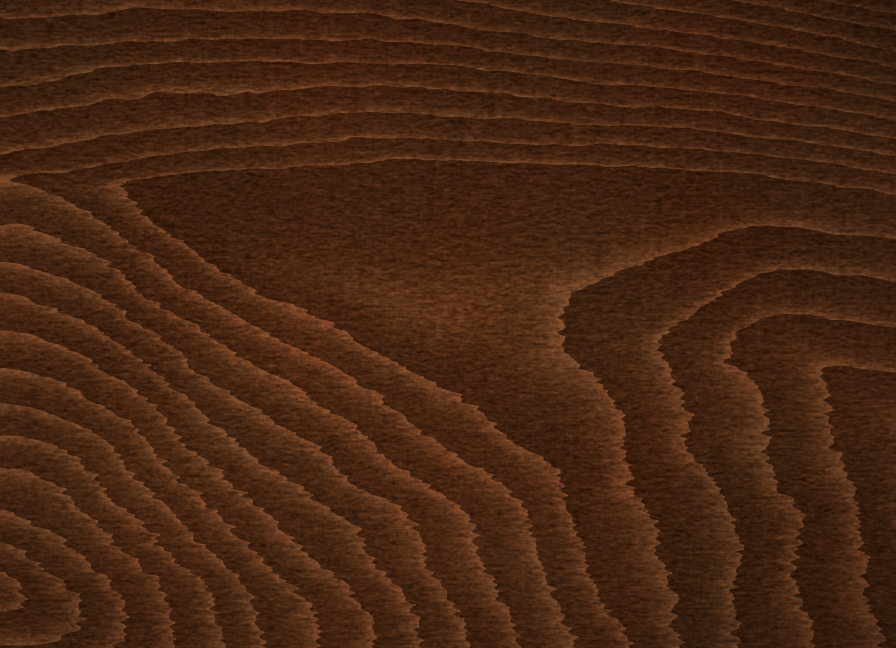
Reproduce this texture procedurally as a Shadertoy shader.

```glsl
vec2 hashGradient(vec2 cell) {
    vec2 h = vec2(dot(cell, vec2(127.1, 311.7)), dot(cell, vec2(269.5, 183.3)));
    return 2.0 * fract(sin(h) * 43758.55) - 1.0;
}

float gradientNoise(vec2 p) {
    vec2 i = floor(p), f = p - i;
    vec2 u = f * f * f * (f * (f * 6.0 - 15.0) + 10.0);
    vec2 e = vec2(0.0, 1.0);
    float low = mix(dot(hashGradient(i), f), dot(hashGradient(i + e.yx), f - e.yx), u.x);
    float high = mix(dot(hashGradient(i + e.xy), f - e.xy), dot(hashGradient(i + e.yy), f - e.yy), u.x);
    return mix(low, high, u.y);
}

// Nearly straight growth lines of the upper board, counted downwards
float upperRings(vec2 p) {
    float tilt = 0.12 * (p.x - 0.72) * max(0.0, 1.0 - p.y / 0.25);
    float depth = p.y - 0.25 - 0.12 * (p.x - 0.72) * (p.x - 0.72) - tilt;
    depth += 0.016 * gradientNoise(p * vec2(4.0, 12.0)) + 0.006 * gradientNoise(p * vec2(22.0, 35.0));
    float plateau = mix(0.235, 0.068, smoothstep(0.75, 1.22, p.x));
    return depth / (depth > 0.0 ? plateau : 0.035);
}

// Arched rings spreading from the lower left corner
float archedRings(vec2 p) {
    float rise = mix(0.917, 1.079, smoothstep(0.0, 0.45, p.x)) - p.y;
    float flatness = mix(1.42, 1.05, smoothstep(1.15, 1.53, p.x + rise));
    float radius = length(vec2(p.x, rise * flatness));
    radius += 0.045 * gradientNoise(p * vec2(4.0, 6.0) + 7.0);
    radius += 0.025 * gradientNoise(p * vec2(8.0, 12.0) + 3.0);
    float beyond = radius - 0.971;
    return beyond / (beyond > 0.0 ? 0.097 : 0.078);
}

float smoothMin(float a, float b, float k) {
    float h = max(k - abs(a - b), 0.0) / k;
    return min(a, b) - 0.25 * h * h * k;
}

void mainImage(out vec4 fragColor, in vec2 fragCoord) {
    vec2 uv = fragCoord / iResolution.y;
    vec2 p = vec2(uv.x, 1.0 - uv.y);

    // Horizontal fibres fray the ring edges
    vec2 frayed = p;
    frayed.x += 0.018 * gradientNoise(p * vec2(12.0, 140.0));
    frayed.x += 0.014 * gradientNoise(p * vec2(8.0, 60.0) + 20.0);

    float upper = upperRings(frayed);
    float arched = archedRings(frayed);
    float rings = smoothMin(upper, arched, 0.4);

    // Each ring brightens slowly, then drops sharply to dark
    float phase = fract(rings);
    float edge = clamp(1.2 * fwidth(rings), 0.01, 0.3);
    float archShare = smoothstep(-1.0, 1.0, upper - arched);
    float crest = pow(phase, mix(7.0, 4.0, archShare));
    float ramp = 0.2 * phase + 0.82 * crest;
    ramp *= 1.0 - smoothstep(1.0 - edge, 1.0, phase);

    // Fine fibre grain and broad stain patches
    float grain = 0.55 * gradientNoise(uv * vec2(85.0, 240.0));
    grain += 0.38 * gradientNoise(uv * vec2(32.0, 130.0) + 11.0);
    grain += 0.34 * gradientNoise(uv * vec2(190.0, 210.0) + 5.0);
    float patches = gradientNoise(uv * vec2(2.5, 4.0) + 31.0);
    float paleArches = archShare * (1.0 - smoothstep(-1.5, 0.5, rings));
    float tone = 0.12 + ramp + grain * (0.8 + 0.5 * ramp);
    tone += 0.2 * patches + 0.07 * paleArches;

    vec3 darkStain = vec3(0.205, 0.1, 0.04);
    vec3 paleCrest = vec3(0.445, 0.26, 0.145);
    vec3 wood = mix(darkStain, paleCrest, clamp(tone, -0.25, 1.2));
    wood *= 1.0 + 0.1 * gradientNoise(uv * 5.0 + 50.0) * vec3(1.0, -0.3, -0.6);

    // Darkening towards the corners
    vec2 fromCenter = fragCoord / iResolution.xy - vec2(0.4, 0.5);
    wood *= 1.06 - 0.5 * dot(fromCenter, fromCenter);
    fragColor = vec4(wood, 1.0);
}
```
